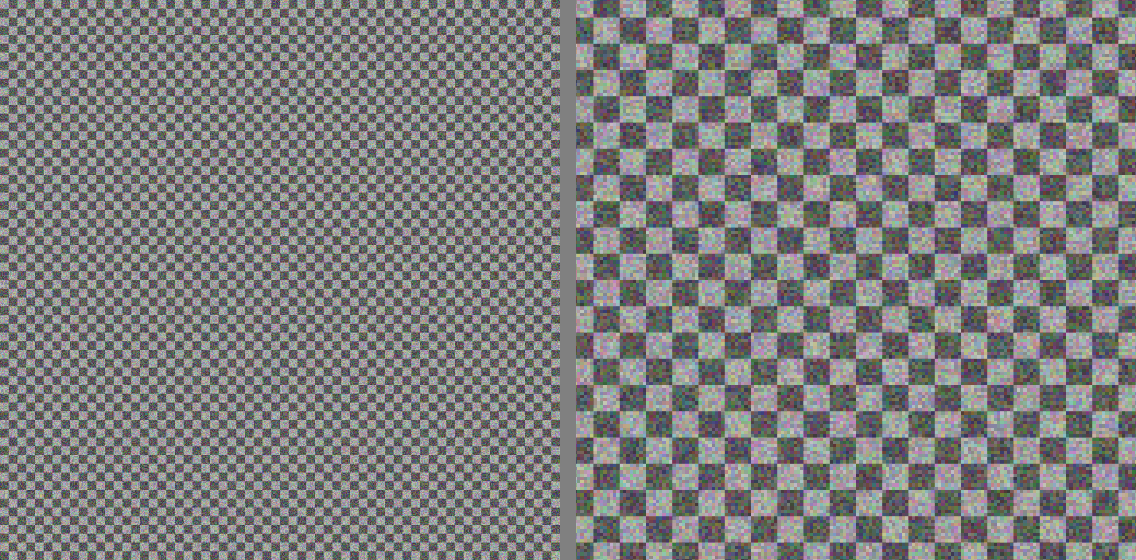
Left: the whole. Right: its middle third, enlarged.
A WebGL 1 fragment shader for this pattern:

```glsl
precision highp float;
// Fine grey checkerboard covered with per-channel colour grain.

uniform vec2 u_resolution;

const float CHECK_PAIRS = 32.0;      // dark/light repeats per side
const float GRAINS = 512.0;          // noise grains per side
const float GRAIN_STRENGTH = 0.30;   // full range of the noise per channel
const vec3 DARK_GREY = vec3(0.355);
const vec3 LIGHT_GREY = vec3(0.635);

// Independent random value per colour channel.
vec3 hash3(vec2 p) {
  vec3 seeds = vec3(dot(p, vec2(127.1, 311.7)),
                    dot(p, vec2(269.5, 183.3)),
                    dot(p, vec2(419.2, 371.9)));
  return fract(sin(seeds) * 43758.5453);
}

// Smoothed square wave per axis: +1 in even cells, -1 in odd cells.
vec2 stripes(vec2 p, vec2 pixel) {
  vec2 fromCentre = abs(mod(p + 0.5, 2.0) - 1.0);
  return clamp(2.0 * (0.5 - fromCentre) / pixel, -1.0, 1.0);
}

void main() {
  vec2 uv = gl_FragCoord.xy / u_resolution;

  // Checkerboard, dark in the lower left cell
  float cells = 2.0 * CHECK_PAIRS;
  vec2 wave = stripes(uv * cells, cells / u_resolution);
  float darkness = 0.5 + 0.5 * wave.x * wave.y;
  vec3 colour = mix(LIGHT_GREY, DARK_GREY, darkness);

  // Colour grain on a wrapping grid
  vec2 grain = mod(floor(uv * GRAINS), GRAINS);
  colour += GRAIN_STRENGTH * (hash3(grain) - 0.5);

  gl_FragColor = vec4(colour, 1.0);
}
```
